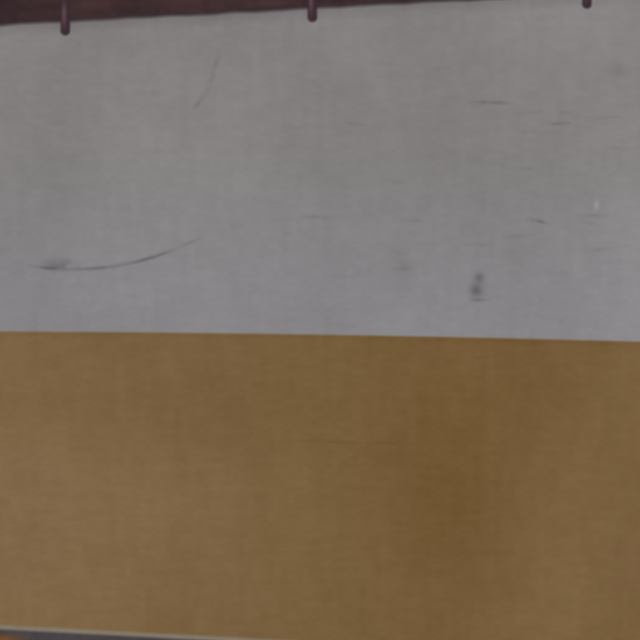
This texture is drawn by a three.js fragment shader. Its source:

```glsl
// A scuffed grey wall above an ochre panel, with a dark beam and pegs on top.
// Slanted edges are height tests against lines; scuffs are soft segments
// broken up by value noise, and both surfaces carry cloudy stains and grain.
varying vec2 vUv;

float hash(vec2 p) {
  return fract(sin(dot(p, vec2(127.1, 311.7))) * 43758.5453);
}

float noise(vec2 p) {
  vec2 i = floor(p), f = fract(p);
  f = f * f * (3.0 - 2.0 * f);
  return mix(mix(hash(i), hash(i + vec2(1.0, 0.0)), f.x),
             mix(hash(i + vec2(0.0, 1.0)), hash(i + vec2(1.0, 1.0)), f.x), f.y);
}

float clouds(vec2 p) {
  float sum = 0.0, amp = 0.5;
  for (int i = 0; i < 4; i++) {
    sum += amp * noise(p);
    p = mat2(0.8, 0.6, -0.6, 0.8) * p * 2.03 + 7.3;
    amp *= 0.5;
  }
  return sum;
}

// Soft round spot, 1 at its centre
float spot(vec2 p, vec2 centre, vec2 size) {
  vec2 d = (p - centre) / size;
  return exp(-dot(d, d));
}

// Soft broken line from a to b, fading at both ends
float scuff(vec2 p, vec2 a, vec2 b, float width) {
  vec2 d = b - a;
  float t = clamp(dot(p - a, d) / dot(d, d), 0.0, 1.0);
  float r = length(p - a - d * t) / width;
  return exp(-r * r) * (0.3 + 0.7 * sin(3.14159 * t)) * (0.5 + noise(p * 110.0));
}

vec3 wallColor(vec2 p) {
  vec3 col = mix(vec3(0.516, 0.502, 0.498), vec3(0.528, 0.518, 0.529), smoothstep(0.85, 0.5, p.y));
  col += 0.015 * smoothstep(0.75, 1.0, p.x);
  col += 0.05 * (clouds(p * vec2(6.0, 5.0)) - 0.47);
  col -= 0.02 * spot(p, vec2(0.09, 0.8), vec2(0.06, 0.14));
  col -= 0.025 * spot(p, vec2(0.63, 0.575), vec2(0.022, 0.035)) * (0.5 + noise(p * 60.0));

  // Long curved scrape with a smudge near its left end
  float arc = abs(p.y - 0.579 - 1.25 * (p.x - 0.115) * (p.x - 0.115));
  float along = smoothstep(0.03, 0.08, p.x) * smoothstep(0.325, 0.29, p.x);
  float marks = 0.65 * along * exp(-arc * arc / 0.000009) * (0.15 + 1.1 * noise(p * vec2(40.0, 70.0)));
  marks += 0.65 * spot(p, vec2(0.09, 0.588), vec2(0.018, 0.01)) * (0.3 + 1.2 * noise(p * 110.0));

  // Dark double dab and separate scratches
  marks += 0.75 * spot(p, vec2(0.749, 0.566), vec2(0.008, 0.008));
  marks += 0.95 * spot(p, vec2(0.744, 0.546), vec2(0.010, 0.010));
  marks += 0.4 * scuff(p, vec2(0.735, 0.532), vec2(0.765, 0.53), 0.003);
  marks += 0.22 * scuff(p, vec2(0.345, 0.925), vec2(0.325, 0.86), 0.004);
  marks += 0.27 * scuff(p, vec2(0.325, 0.86), vec2(0.298, 0.823), 0.004);
  marks += 0.42 * scuff(p, vec2(0.735, 0.841), vec2(0.8, 0.839), 0.003);
  marks += 0.4 * scuff(p, vec2(0.858, 0.806), vec2(0.892, 0.808), 0.003);
  marks += 0.45 * scuff(p, vec2(0.825, 0.658), vec2(0.86, 0.65), 0.003);
  marks += 0.28 * scuff(p, vec2(0.47, 0.662), vec2(0.515, 0.66), 0.003);
  marks += 0.25 * spot(p, vec2(0.967, 0.89), vec2(0.018, 0.009));

  // Scattered faint horizontal scratches
  for (int i = 0; i < 18; i++) {
    float k = float(i);
    vec2 a = vec2(0.5 + 0.48 * hash(vec2(k, 1.0)), 0.56 + 0.28 * hash(vec2(k, 2.0)));
    vec2 b = a + vec2(0.02 + 0.035 * hash(vec2(k, 3.0)), 0.008 * (hash(vec2(k, 4.0)) - 0.5));
    marks += 0.16 * scuff(p, a, b, 0.003);
  }
  col = mix(col, vec3(0.29, 0.27, 0.29), min(0.55 * marks, 0.7));
  return col + 0.06 * spot(p, vec2(0.932, 0.68), vec2(0.004, 0.007));
}

vec3 panelColor(vec2 p) {
  vec3 col = mix(vec3(0.477, 0.381, 0.256), vec3(0.46, 0.36, 0.226), smoothstep(0.25, 0.7, p.x));
  col += vec3(0.025, 0.022, 0.03) * spot(p, vec2(0.0, 0.2), vec2(0.2, 0.18));
  col -= vec3(0.008, 0.011, 0.013) * spot(p, vec2(0.7, 0.28), vec2(0.14, 0.25));
  col += vec3(0.018, 0.018, 0.025) * spot(p, vec2(1.0, 0.1), vec2(0.18, 0.2));
  col += 0.05 * (clouds(p * vec2(7.0, 5.0) + 20.0) - 0.47);
  float marks = 0.3 * scuff(p, vec2(0.44, 0.312), vec2(0.63, 0.307), 0.003);
  marks += 0.4 * scuff(p, vec2(0.74, 0.44), vec2(0.79, 0.448), 0.003);
  return mix(col, vec3(0.36, 0.27, 0.15), 0.5 * marks);
}

void main() {
  vec2 p = vUv;

  // Wall and panel meet at a slightly sagging seam
  float seam = p.y - (0.482 - 0.004 * p.x - 0.012 * p.x * p.x);
  vec3 col = mix(panelColor(p), wallColor(p), smoothstep(-0.003, 0.003, seam));
  col -= 0.012 * spot(vec2(seam), vec2(-0.004), vec2(0.006));

  // Beam along the top with a darker lower lip and a soft shadow
  float beam = p.y - (0.961 + 0.053 * p.x) - 0.002 * (noise(vec2(p.x * 30.0, 3.0)) - 0.5);
  vec3 wood = mix(vec3(0.20, 0.15, 0.16), vec3(0.28, 0.20, 0.20), noise(vec2(p.x * 14.0, beam * 80.0)));
  wood = mix(vec3(0.23, 0.19, 0.21), wood, smoothstep(0.0, 0.01, beam));
  col -= 0.04 * smoothstep(-0.025, 0.0, beam);
  col = mix(col, wood, smoothstep(-0.005, 0.004, beam));

  // Three round-ended pegs hanging over the wall
  for (int i = 0; i < 3; i++) {
    float k = float(i);
    vec2 d = p - vec2(0.102 + 0.386 * k + 0.0215 * k * (k - 1.0), 0.952 + 0.021 * k);
    float peg = length(vec2(d.x, min(d.y, 0.0))) - 0.007;
    vec3 pegColor = mix(vec3(0.23, 0.17, 0.20), vec3(0.36, 0.27, 0.29), spot(d, vec2(-0.002, 0.025), vec2(0.004, 0.02)));
    col = mix(col, pegColor, smoothstep(0.0035, -0.003, peg));
  }

  // Pale rim and dark gap in the lower left corner
  float rim = p.y - (0.024 - 0.053 * p.x);
  vec3 gap = mix(vec3(0.28, 0.26, 0.27), vec3(0.48, 0.3, 0.15), spot(p, vec2(0.0), vec2(0.03, 0.007)));
  vec3 edge = mix(gap, vec3(0.51, 0.47, 0.41), smoothstep(-0.011, -0.004, rim));
  col = mix(edge, col, smoothstep(-0.004, 0.003, rim));

  // Woven grain: fine flecks over softer crossing streaks
  col += 0.011 * (noise(p * vec2(130.0, 190.0)) - 0.5);
  col += 0.012 * (noise(p * vec2(35.0, 110.0) + 5.0) + noise(p * vec2(90.0, 28.0) + 9.0) - 1.0);
  gl_FragColor = vec4(col, 1.0);
}
```
